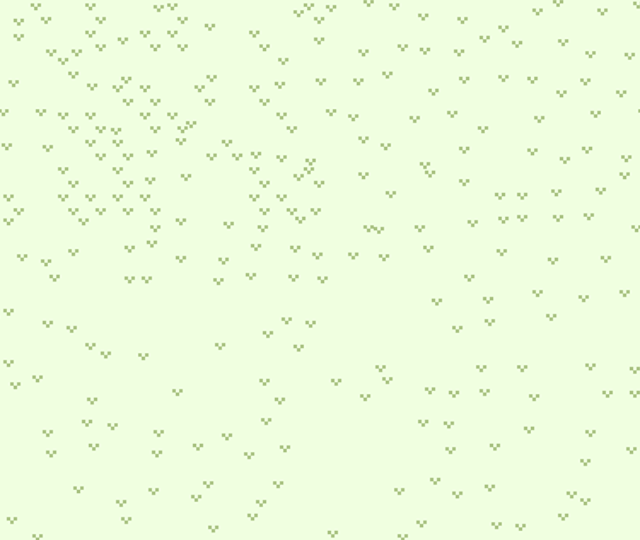
Write a WebGL 1 fragment shader that draws this pattern.

```glsl
precision highp float;
// Pale green ground with scattered three-block sprouts, paired in a denser corner.

#define GRID_WIDTH 375.0              // art pixels across the canvas
#define TILE 16.0                     // tile holding a pair of sprouts
#define CELL 20.0                     // cell holding one loose sprout
#define JITTER 0.76                   // share of the cell a sprout may roam
#define PAIR_CHANCE 0.32
#define PAIR_AREA vec2(190.0, 122.0)  // paired corner, from the top left
#define TOP_CHANCE 0.92
#define LOW_CHANCE 0.60
#define EDGE 0.85                     // edge width in art pixels
#define HALO 0.075                    // light rim around each block
#define GROUND vec3(0.94, 1.0, 0.88)
#define SPROUT vec3(0.64, 0.74, 0.48)

uniform vec2 u_resolution;

float hash(vec2 p) {
  return fract(sin(dot(p, vec2(127.1, 311.7))) * 43758.5453);
}

// Coverage of a two-unit bar along one axis, dipping below zero at its rim.
float bar(float x, float edge) {
  float d = abs(x) - 1.0;
  float rim = max(0.0, 1.0 - abs(d / edge - 1.15) / 0.75);
  return clamp(0.5 - d / edge, 0.0, 1.0) - HALO * rim;
}

float block(vec2 p, float edge) {
  float x = bar(p.x, edge);
  float y = bar(p.y, edge);
  return (x < 0.0 && y < 0.0) ? 0.0 : x * y;
}

// Two blocks above, one below between them; y points down.
float sprout(vec2 p, float edge) {
  if (abs(p.x) > 6.0 || abs(p.y) > 5.0) return 0.0;
  return block(vec2(abs(p.x) - 2.0, p.y + 1.0), edge)
       + block(p - vec2(0.0, 1.0), edge);
}

bool inPairArea(vec2 p) {
  return p.x < PAIR_AREA.x && p.y < PAIR_AREA.y;
}

bool hasPair(vec2 tile) {
  return inPairArea((tile + 0.5) * TILE) && hash(tile + 41.3) < PAIR_CHANCE;
}

// Loose sprout of one cell, snapped to the art grid.
float looseSprout(vec2 p, vec2 cell, float edge) {
  vec2 roam = vec2(hash(cell + 3.7), hash(cell + 19.1));
  vec2 center = floor((cell + 0.5 + (roam - 0.5) * JITTER) * CELL);
  float chance = mix(TOP_CHANCE, LOW_CHANCE, smoothstep(135.0, 175.0, center.y));
  if (inPairArea(center)) chance = 0.72;
  if (hash(cell + 71.9) > chance || hasPair(floor(center / TILE))) return 0.0;
  return sprout(p - center, edge);
}

void main() {
  // Art pixels measured from the top left
  float unit = GRID_WIDTH / u_resolution.x;
  vec2 p = vec2(gl_FragCoord.x, u_resolution.y - gl_FragCoord.y) * unit;
  float edge = max(EDGE, unit);
  float ink = 0.0;

  // Diagonal pairs on a regular lattice
  vec2 tile = floor(p / TILE);
  if (hasPair(tile)) {
    vec2 local = p - tile * TILE;
    ink += sprout(local - vec2(5.0, 4.0), edge);
    ink += sprout(local - vec2(11.0, 12.0), edge);
  }

  // Loose sprouts from this cell and its neighbours
  vec2 cell = floor(p / CELL);
  for (int j = -1; j <= 1; j++) {
    for (int i = -1; i <= 1; i++) {
      ink += looseSprout(p, cell + vec2(float(i), float(j)), edge);
    }
  }

  vec3 color = mix(GROUND, SPROUT, clamp(ink, -HALO, 1.0));
  gl_FragColor = vec4(min(color, 1.0), 1.0);
}
```
